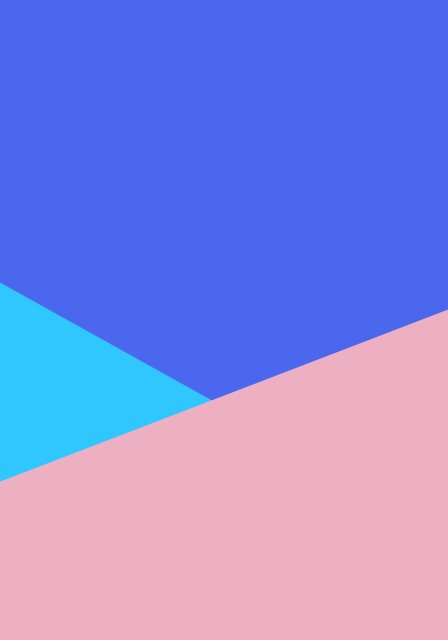
Write a WebGL 2 fragment shader that draws this background.

```glsl
#version 300 es
precision highp float;

#define BLUE vec3(0.293, 0.404, 0.933)
#define PINK vec3(0.929, 0.690, 0.761)
#define CYAN vec3(0.190, 0.780, 1.000)
// Heights of each edge at the left and right sides of the canvas
#define PINK_EDGE vec2(0.2474, 0.5163)
#define CYAN_EDGE vec2(0.5586, 0.1690)

uniform vec2 u_resolution;
out vec4 fragColor;

// Soft coverage of the area below a straight edge, blended over one pixel
float below(vec2 uv, vec2 edge) {
    float slope = edge.y - edge.x;
    float gap = edge.x + slope * uv.x - uv.y;
    float pixel = length(vec2(slope, 1.0) / u_resolution);
    return clamp(gap / pixel + 0.5, 0.0, 1.0);
}

void main() {
    vec2 uv = gl_FragCoord.xy / u_resolution;

    // Flat planes, stacked from back to front
    vec3 color = BLUE;
    color = mix(color, CYAN, below(uv, CYAN_EDGE));
    color = mix(color, PINK, below(uv, PINK_EDGE));

    fragColor = vec4(color, 1.0);
}
```
